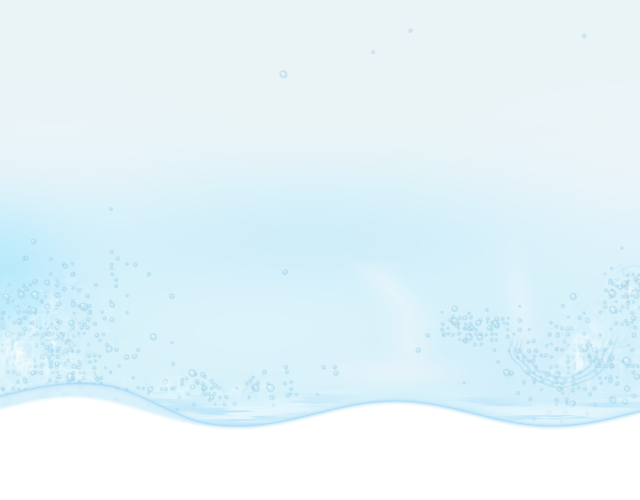
Write a Shadertoy shader that draws this background.

```glsl
// Pale aqua backdrop with soft glows, water splashes and a gentle wave above white.

float hash(vec2 p) {
    vec3 q = fract(p.xyx * 0.1031);
    q += dot(q, q.yzx + 33.33);
    return fract((q.x + q.y) * q.z);
}

float noise(vec2 p) {
    vec2 i = floor(p), f = fract(p);
    f = f * f * (3.0 - 2.0 * f);
    return mix(mix(hash(i), hash(i + vec2(1, 0)), f.x),
               mix(hash(i + vec2(0, 1)), hash(i + vec2(1, 1)), f.x), f.y);
}

float fbm(vec2 p) {
    return 0.55 * noise(p) + 0.3 * noise(p * 2.1 + 7.0) + 0.15 * noise(p * 4.3 + 19.0);
}

// Soft elliptical spot
float glow(vec2 p, vec2 center, vec2 radius) {
    vec2 q = (p - center) / radius;
    return exp(-dot(q, q));
}

float line(float d, float width, float px) {
    return 1.0 - smoothstep(width, width + 1.5 * px, abs(d));
}

// Where the spray gathers
float sprayDensity(vec2 p) {
    return 0.5 * glow(p, vec2(0.09, 0.31), vec2(0.12, 0.12))
         + 0.75 * glow(p, vec2(0.94, 0.345), vec2(0.065, 0.025))
         + 0.7 * glow(p, vec2(1.26, 0.42), vec2(0.05, 0.045))
         + 0.4 * glow(p, vec2(1.16, 0.27), vec2(0.13, 0.08))
         + 0.4 * glow(p, vec2(0.40, 0.225), vec2(0.17, 0.025));
}

vec3 backdrop(vec2 p) {
    float drift = 0.04 * (noise(p * vec2(3.0, 5.0)) - 0.5);
    vec3 col = mix(vec3(0.845, 0.948, 0.982), vec3(0.918, 0.958, 0.968),
                   smoothstep(0.5, 0.79, p.y + drift));
    col = mix(col, vec3(0.925, 0.96, 0.98), 0.75 * glow(p, vec2(1.28, 0.66), vec2(0.34, 0.16)));
    col = mix(col, vec3(0.92, 0.96, 0.98), 0.6 * glow(p, vec2(0.1, 0.70), vec2(0.3, 0.13)));
    col = mix(col, vec3(0.805, 0.928, 0.975), 0.8 * glow(p, vec2(0.62, 0.52), vec2(0.36, 0.09)));
    col = mix(col, vec3(0.70, 0.91, 0.99), 0.85 * glow(p, vec2(-0.03, 0.45), vec2(0.17, 0.13)));
    col = mix(col, vec3(0.80, 0.925, 0.985), 0.6 * glow(p, vec2(1.05, 0.25), vec2(0.28, 0.1)));
    col = mix(col, vec3(0.885, 0.955, 0.98), 0.6 * glow(p, vec2(0.52, 0.34), vec2(0.24, 0.08)));

    // Pale vertical veils
    float bend = 0.82 - 0.075 * smoothstep(0.36, 0.48, p.y);
    float veil = exp(-pow((p.x - bend) / 0.038, 2.0))
               * smoothstep(0.22, 0.31, p.y) * smoothstep(0.49, 0.44, p.y);
    col = mix(col, vec3(0.91, 0.96, 0.98), 0.7 * veil);
    col = mix(col, vec3(0.92, 0.96, 0.98), 0.7 * glow(p, vec2(0.79, 0.255), vec2(0.13, 0.03)));
    return mix(col, vec3(0.92, 0.965, 0.985),
               0.55 * glow(p, vec2(1.04 - 0.15 * (p.y - 0.4), 0.39), vec2(0.024, 0.1)));
}

// Scattered ring droplets with a bright glint
vec3 addDroplets(vec3 col, vec2 p, float px) {
    for (int i = 0; i < 3; i++) {
        float scale = 38.0 + 27.0 * float(i);
        vec2 cell = floor(p * scale), seed = cell + 51.0 * float(i);
        vec2 offset = 0.3 + 0.4 * vec2(hash(seed), hash(seed + 17.0));
        vec2 q = (p * scale - cell - offset) / scale;
        q.x += 0.35 * q.y * (hash(seed + 5.0) - 0.5);
        float radius = (0.1 + 0.18 * hash(seed + 29.0)) / scale;
        float present = step(hash(seed + 43.0), sprayDensity((cell + 0.5) / scale));
        float d = length(q) - radius;
        float body = 1.0 - smoothstep(-px, px, d);
        col = mix(col, vec3(0.64, 0.83, 0.91), present * (0.15 * body + 0.45 * line(d, 0.0004, px)));
        col = mix(col, vec3(1), 0.6 * present * body * glow(q, vec2(-0.3, 0.4) * radius, vec2(0.4 * radius)));
    }
    return col;
}

// Thin liquid threads, a curling bowl and white plumes
vec3 addSplash(vec3 col, vec2 p, float px) {
    float density = min(1.0, 1.7 * sprayDensity(p));
    density *= 1.0 - 0.9 * glow(p, vec2(0.94, 0.345), vec2(0.1, 0.04));
    for (int i = 0; i < 3; i++) {
        float n = fbm(p * (17.0 + 9.0 * float(i)) + 31.0 * float(i)) - 0.5;
        float thread = exp(-abs(n) * 32.0) * smoothstep(0.4, 0.7, noise(p * 28.0 + 13.0 * float(i)));
        vec3 tint = i == 1 ? vec3(0.65, 0.84, 0.92) : vec3(0.98, 1.0, 1.0);
        col = mix(col, tint, 0.6 * density * thread);
    }
    vec2 q = p - vec2(1.125, 0.325) + 0.025 * (vec2(fbm(p * 24.0), fbm(p * 24.0 + 9.0)) - 0.5);
    float bowl = smoothstep(0.02, -0.03, q.y);
    for (int i = 0; i < 3; i++) {
        float d = length(q * vec2(1.0, 1.1)) - 0.083 - 0.012 * float(i);
        col = mix(col, vec3(0.65, 0.84, 0.93), 0.38 * bowl * line(d, 0.001, px));
    }
    float plume = glow(p, vec2(1.17, 0.29), vec2(0.035, 0.07)) + glow(p, vec2(0.03, 0.29), vec2(0.035, 0.05));
    return mix(col, vec3(0.98, 1.0, 1.0), 0.75 * plume * smoothstep(0.42, 0.65, fbm(p * vec2(38.0, 22.0))));
}

void mainImage(out vec4 fragColor, in vec2 fragCoord) {
    float px = 1.0 / iResolution.y;
    vec2 p = fragCoord * vec2(1.28 / iResolution.x, px);
    vec3 col = addSplash(addDroplets(backdrop(p), p, px), p, px);

    // Wave surface, its translucent band and the white below
    float swell = 0.173 + 0.025 * cos(9.97 * (p.x - 0.79));
    float surface = swell + 0.035 * smoothstep(0.43, 0.2, p.x);
    float dip = 0.5 - 0.5 * cos(9.97 * (p.x - 0.79));
    float base = swell + 0.014 * smoothstep(0.36, 0.1, p.x) - 0.003;
    float ripple = fbm(vec2(p.x * 9.0, p.y * 110.0));
    float pool = dip * smoothstep(0.2, 0.35, p.x) * exp(-pow((p.y - swell - 0.022) / 0.02, 2.0));
    col = mix(col, mix(vec3(0.68, 0.87, 0.97), vec3(0.94, 0.98, 1.0), smoothstep(0.35, 0.6, ripple)), 0.6 * pool);
    col = mix(col, vec3(0.85, 0.945, 0.985), 0.8 * smoothstep(px, -px, p.y - surface));
    col = mix(col, vec3(0.62, 0.83, 0.96), 0.75 * exp(-abs(p.y - surface) / 0.0028));
    col = mix(col, vec3(1), smoothstep(0.004, -0.007, p.y - base));
    fragColor = vec4(col, 1.0);
}
```
